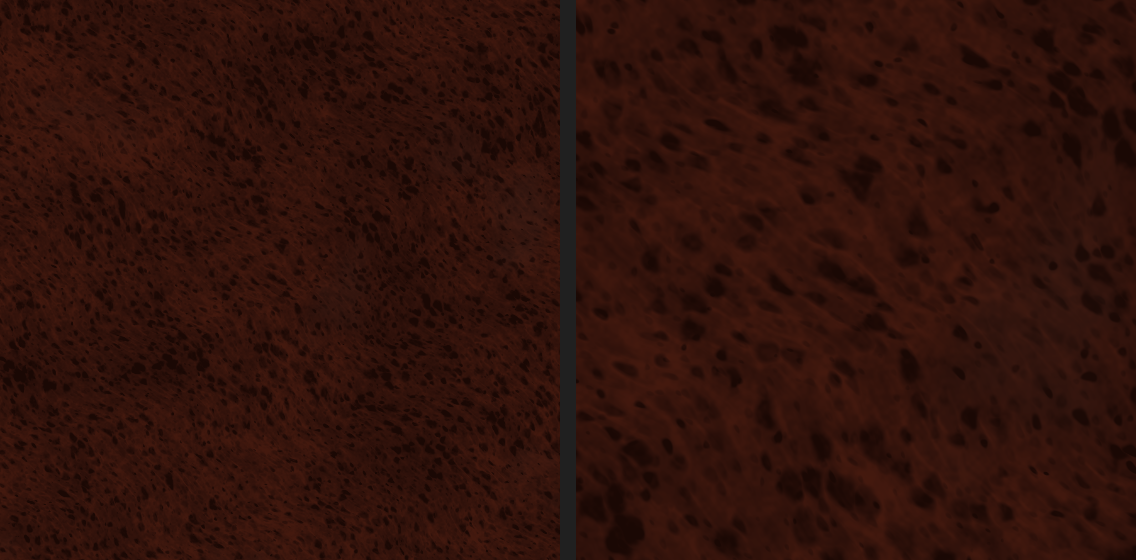
Left, the full canvas; right, a detail of the centre.
Reproduce this texture procedurally as a WebGL 1 fragment shader.

```glsl
precision highp float;
// Dark brown leather: soft elongated pores slanting down to the right over
// fine fibres and cloudy mottling. Pores are cellular noise in a stretched,
// sine-warped frame; fibres and clouds are layered value noise.
uniform vec2 u_resolution;

const vec3 PORE_BROWN = vec3(0.100, 0.030, 0.015);
const vec3 HIDE_BROWN = vec3(0.182, 0.066, 0.040);
const vec3 RIDGE_BROWN = vec3(0.270, 0.100, 0.057);
const vec3 WORN_GREY = vec3(0.215, 0.110, 0.085);

const float GRAIN_ANGLE = -0.78;            // direction of pores and fibres
const vec2 PORE_CELLS = vec2(46.0, 72.0);   // cells per canvas: along, across
const vec2 FINE_CELLS = vec2(72.0, 118.0);
const vec2 FIBRE_CELLS = vec2(30.0, 125.0);
const float PORE_DEPTH = 0.50;
const float FINE_DEPTH = 0.24;
const float FIBRE_CONTRAST = 0.50;
const float CLOUD_CONTRAST = 0.62;
const float SPECK_CONTRAST = 0.16;
const float BASE_TONE = 0.64;

float hash(vec2 p) {
    vec3 q = fract(vec3(p.xyx) * 0.1031);
    q += dot(q, q.yzx + 33.33);
    return fract((q.x + q.y) * q.z);
}

vec2 hash2(vec2 p) {
    return vec2(hash(p + 17.3), hash(p + 91.7));
}

mat2 rotation(float a) {
    return mat2(cos(a), sin(a), -sin(a), cos(a));
}

float noise(vec2 p) {
    vec2 i = floor(p);
    vec2 f = fract(p);
    f = f * f * (3.0 - 2.0 * f);
    return mix(mix(hash(i), hash(i + vec2(1.0, 0.0)), f.x),
               mix(hash(i + vec2(0.0, 1.0)), hash(i + 1.0), f.x), f.y);
}

float layeredNoise(vec2 p) {
    float sum = 0.0;
    float weight = 0.5;
    for (int k = 0; k < 4; k++) {
        sum += weight * noise(p);
        p = rotation(0.5) * p * 2.03 + 13.7;
        weight *= 0.5;
    }
    return sum / 0.9375;
}

// Bends the grain gently so that its direction wanders.
vec2 bendGrain(vec2 p) {
    p += 0.010 * vec2(sin(p.y * 19.0 + 1.3), sin(p.x * 16.0 + 0.4));
    p += 0.004 * vec2(sin(p.y * 47.0 + p.x * 21.0), sin(p.x * 41.0 - p.y * 26.0));
    return p;
}

// Soft oval pits, one per cell, with random size, tilt and depth.
float pores(vec2 p, float swell) {
    vec2 cell = floor(p);
    float pit = 0.0;
    for (int y = -1; y <= 1; y++) {
        for (int x = -1; x <= 1; x++) {
            vec2 id = cell + vec2(float(x), float(y));
            vec2 d = p - id - 0.1 - 0.8 * hash2(id);
            d = rotation(1.1 * (hash(id + 5.1) - 0.5)) * d;
            d.y *= 1.0 + 0.25 * sin(d.x * 5.0);
            float radius = mix(0.16, 0.48, hash(id + 41.9)) * swell;
            float depth = smoothstep(0.12, 0.65, hash(id + 63.2));
            float shade = 1.0 - smoothstep(radius * 0.45, radius * 1.2, length(d));
            pit = max(pit, depth * shade);
        }
    }
    return pit;
}

void main() {
    vec2 uv = gl_FragCoord.xy / u_resolution;
    vec2 grain = bendGrain(rotation(-GRAIN_ANGLE) * uv + 3.0);

    // Broad clouds and the clumps where pores open wider
    float cloud = layeredNoise(uv * vec2(5.0, 7.0) + 2.6);
    float clump = layeredNoise(grain * vec2(11.0, 17.0) + 8.2);
    float swell = mix(0.62, 1.32, smoothstep(0.25, 0.72, clump));

    // Two sizes of pore
    vec2 ragged = 0.35 * vec2(noise(grain * 95.0), noise(grain * 95.0 + 50.0));
    float pit = pores(grain * PORE_CELLS + ragged, swell);
    float finePit = pores(grain * FINE_CELLS + ragged + 31.0, 1.55 - 0.6 * swell);

    // Fibres between the pores and a fine surface speck
    float fibre = layeredNoise(grain * FIBRE_CELLS + 1.5 * ragged);
    float strand = 1.0 - abs(2.0 * noise(grain * vec2(38.0, 105.0) + 77.0) - 1.0);
    float speck = noise(uv * 330.0);

    float tone = BASE_TONE + CLOUD_CONTRAST * (cloud - 0.5)
        + 0.22 * (0.5 - clump)
        + FIBRE_CONTRAST * (fibre - 0.5)
        + 0.14 * (smoothstep(0.6, 1.0, strand) - 0.4) * (1.0 - pit)
        + SPECK_CONTRAST * (speck - 0.5)
        - PORE_DEPTH * pit - FINE_DEPTH * finePit;
    tone = clamp(tone, 0.0, 1.0);

    vec3 color = mix(PORE_BROWN, HIDE_BROWN, smoothstep(0.0, 0.55, tone));
    color = mix(color, RIDGE_BROWN, smoothstep(0.42, 1.05, tone));

    // Faint greyish worn patches
    float worn = smoothstep(0.60, 0.85, layeredNoise(uv * 6.5 + 24.0));
    color = mix(color, WORN_GREY, 0.4 * worn * (1.0 - 0.7 * pit));
    gl_FragColor = vec4(color, 1.0);
}
```
